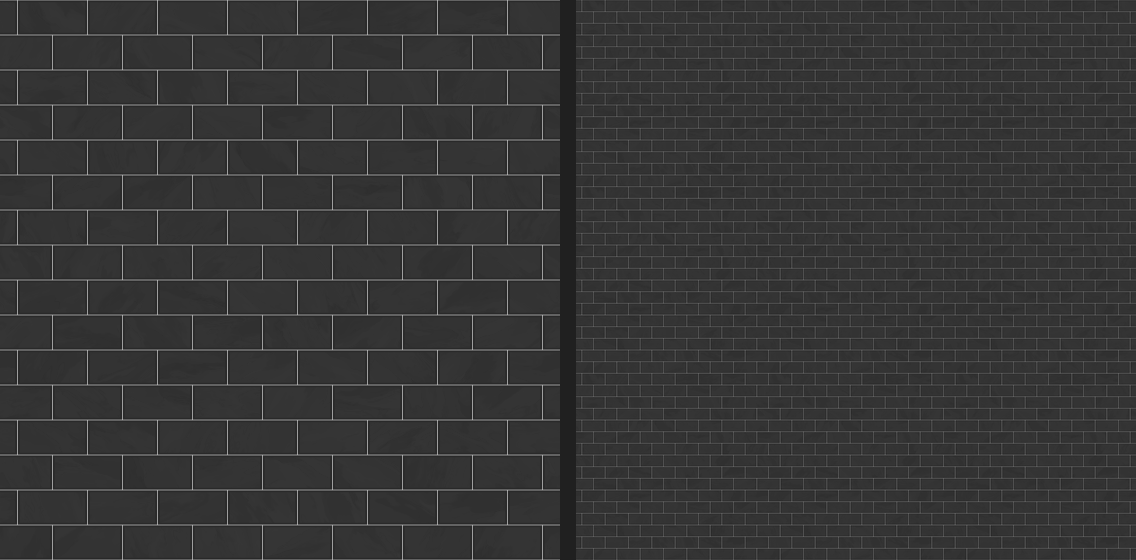
Left, the tile; right, the same tile 3 across and 3 down.
Give the GLSL for this texture, as a WebGL 1 fragment shader.

```glsl
precision highp float;
// Dark slate tiles in running bond with hairline pale joints.
// Each tile carries its own faint veining: warped noise, turned and
// shifted by a hash of the wrapped tile index, so the sheet repeats.

uniform vec2 u_resolution;

#define TILES vec2(8.0, 16.0)
#define JOINT_WIDTH 0.0013
#define RIM_WIDTH 0.0078
#define SLATE_COLOR vec3(0.203)
#define RIM_COLOR vec3(0.16)
#define JOINT_COLOR vec3(0.79)
#define TILE_VARIATION 0.006
#define CLOUD_STRENGTH 0.018
#define PATCH_STRENGTH 0.011
#define VEIN_STRENGTH 0.008

float hash(vec2 p) {
  return fract(sin(dot(p, vec2(127.1, 311.7))) * 43758.5453);
}

float noise(vec2 p) {
  vec2 i = floor(p);
  vec2 f = fract(p);
  f = f * f * (3.0 - 2.0 * f);
  return mix(mix(hash(i), hash(i + vec2(1.0, 0.0)), f.x),
             mix(hash(i + vec2(0.0, 1.0)), hash(i + vec2(1.0, 1.0)), f.x), f.y);
}

float fbm(vec2 p) {
  float sum = 0.0;
  float amplitude = 0.5;
  for (int i = 0; i < 4; i++) {
    sum += amplitude * noise(p);
    p = mat2(1.6, 1.2, -1.2, 1.6) * p + 7.3;
    amplitude *= 0.5;
  }
  return sum;
}

// Share of a pixel covered by a band centred on zero, exact for hairlines
vec2 bandCoverage(vec2 dist, float width, vec2 pixel) {
  vec2 halfWidth = vec2(0.5 * width);
  return (clamp(dist + 0.5 * pixel, -halfWidth, halfWidth)
        - clamp(dist - 0.5 * pixel, -halfWidth, halfWidth)) / pixel;
}

// Joins the horizontal and vertical bands
float gridCoverage(vec2 dist, float width, vec2 pixel) {
  vec2 c = bandCoverage(dist, width, pixel);
  return 1.0 - (1.0 - c.x) * (1.0 - c.y);
}

// Brightness offset of the stone; p is local to the tile, 2 by 1 units
float slateTone(vec2 p, vec2 id) {
  float seed = hash(id + 3.7);
  float angle = (hash(id + 19.1) - 0.5) * 2.6;
  float c = cos(angle);
  float s = sin(angle);
  vec2 q = mat2(c, -s, s, c) * (p - vec2(1.0, 0.5));
  q = q * vec2(0.9, 2.4) + 40.0 * vec2(seed, hash(id + 8.3));

  vec2 warp = vec2(fbm(q + 5.2), fbm(q + 13.8)) - 0.47;
  float cloud = fbm(q + 2.2 * warp);
  float layer = fbm(0.7 * q + 1.5 * warp + 23.0);

  // Soft clouds, darker patches with a firmer border, and thin veins
  float darkPatch = smoothstep(0.52, 0.60, layer);
  float vein = 1.0 - smoothstep(0.0, 0.035, abs(cloud - 0.48));
  vein *= smoothstep(0.35, 0.65, noise(1.3 * q + 31.0));
  return TILE_VARIATION * (seed - 0.5) + CLOUD_STRENGTH * (cloud - 0.47)
       - PATCH_STRENGTH * darkPatch - VEIN_STRENGTH * vein;
}

void main() {
  vec2 uv = gl_FragCoord.xy / u_resolution;
  vec2 pixel = 1.0 / u_resolution;

  // Running bond: alternate rows shift by half a tile
  vec2 cell = uv * TILES;
  cell.x -= mix(0.75, 0.25, mod(floor(cell.y), 2.0));
  vec2 id = mod(floor(cell), TILES);
  vec2 jointDist = (fract(cell + 0.5) - 0.5) / TILES;

  // Stone, shaded rim, then the joint on top
  vec3 color = SLATE_COLOR + slateTone(fract(cell) * vec2(2.0, 1.0), id);
  color = mix(color, RIM_COLOR, gridCoverage(jointDist, RIM_WIDTH, pixel));
  color = mix(color, JOINT_COLOR, gridCoverage(jointDist, JOINT_WIDTH, pixel));
  gl_FragColor = vec4(color, 1.0);
}
```
